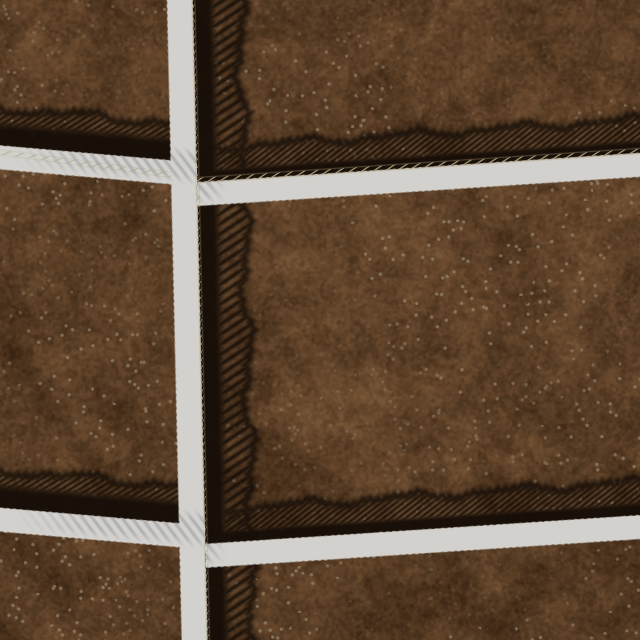
A WebGL 2 fragment shader for this texture:

```glsl
#version 300 es
precision highp float;
uniform vec2 u_resolution;
out vec4 fragColor;

const float TAU = 6.2831853;
const vec3 EARTH_DARK = vec3(0.22, 0.14, 0.07);
const vec3 EARTH_LIGHT = vec3(0.47, 0.335, 0.215);
const vec3 SHADOW = vec3(0.075, 0.045, 0.022);
const vec3 BAR = vec3(0.825, 0.82, 0.805);
const vec3 INK = vec3(0.59, 0.59, 0.61);
const vec3 THREAD = vec3(0.68, 0.62, 0.47);
const vec3 GRIT = vec3(0.61, 0.55, 0.46);
const float BAR_HALF = 0.0187;
const float POST_HALF = 0.0202;
const float ROW_HEIGHT = 0.566;

vec3 hash3(vec2 p) {
  vec3 q = fract(p.xyx * vec3(0.1031, 0.1030, 0.0973));
  q += dot(q, q.yxz + 33.33);
  return fract((q.xxy + q.yzz) * q.zyx);
}

// x: blended cell value, y: distance to the nearest point, z: its value
vec3 cellular(vec2 p) {
  vec2 cell = floor(p);
  float sum = 0.0, weight = 0.0, nearest = 9.0, value = 0.0;
  for (int j = -1; j <= 1; j++)
    for (int i = -1; i <= 1; i++) {
      vec2 id = cell + vec2(i, j);
      vec3 h = hash3(id + 57.0);
      float d = length(id + h.xy - p);
      float w = exp(-5.0 * d * d);
      sum += w * h.z;
      weight += w;
      if (d < nearest) { nearest = d; value = h.z; }
    }
  return vec3(sum / weight, nearest, value);
}

float layeredCells(vec2 p) {
  float total = 0.0, gain = 0.30;
  for (int i = 0; i < 5; i++) {
    total += gain * (cellular(p).x - 0.5);
    p = mat2(1.7, 1.3, -1.3, 1.7) * p + 11.3;
    gain *= 0.88;
  }
  return total;
}

float band(float d, float halfWidth, float soft) {
  return 1.0 - smoothstep(halfWidth - soft, halfWidth + soft, abs(d));
}

float stripes(float phase, float duty, float soft) {
  return band(fract(phase) - 0.5, duty * 0.5, soft);
}

// Solid shade at the bar, then slanted strokes up to a ragged rim
float hatchedShade(float d, float a, float solid, float rim, float period, float slant) {
  float saw = sin(a * 37.0) + 0.5 * sin(a * 74.0) + 0.3 * sin(a * 151.0);
  float edge = rim - 0.09 * rim * saw + 0.0015 * sin(a * TAU / period);
  float core = 1.0 - smoothstep(solid * 0.7, solid * 1.4, d);
  float reach = 1.0 - smoothstep(edge, edge + 0.014, d);
  float strokes = 0.66 * reach * stripes((a - slant * d) / period, 0.45, 0.2);
  float rimLine = 0.62 * exp(-pow((d - edge) / 0.007, 2.0));
  return step(0.0, d) * max(core * 0.93, max(strokes, rimLine) + 0.15 * reach);
}

// Thin rails joined by slanted stitches
float stitching(float d, float a, float period, float halfWidth, float soft) {
  float rails = band(abs(d) - halfWidth, 0.0007, soft);
  float ties = stripes((a - 1.7 * d) / period, 0.22, 0.1) * band(d, halfWidth, soft);
  return max(rails * 0.5, ties);
}

vec3 earth(vec2 p) {
  vec2 warped = p + 0.006 * sin(p.yx * 41.0 + 2.0 * sin(p * 23.0));
  float tone = 0.5 + 1.15 * layeredCells(warped * 7.0);
  float grain = cellular(p * 210.0).x - 0.5;
  vec3 color = mix(EARTH_DARK, EARTH_LIGHT, clamp(tone + 0.3 * grain, 0.0, 1.0));
  // Sparse pale grit, gathered in patches
  vec3 speck = cellular(p * 95.0);
  float patchy = smoothstep(0.35, 0.75, cellular(p * 6.0 + 4.0).x);
  float grit = step(0.86, speck.z) * (1.0 - smoothstep(0.12, 0.38, speck.y));
  return mix(color, GRIT, grit * (0.15 + 0.5 * patchy));
}

void main() {
  vec2 p = gl_FragCoord.xy / u_resolution;
  float soft = 1.1 / u_resolution.y;

  // Leaning post and beams that change slope behind it
  float s = p.x - (0.304 - 0.023 * p.y);
  bool right = s > POST_HALF;
  float beamY = right ? 0.697 + 0.066 * (p.x - 0.3125) : 0.754 - 0.087 * p.x;
  float level = p.y - beamY + 0.1;
  float t = mod(level, ROW_HEIGHT) - 0.1;
  float upper = step(0.0, level);

  // Shade beside the post and above each beam
  float beamShade = hatchedShade(t - BAR_HALF, p.x, right ? 0.018 : 0.034,
                                 right ? 0.052 : 0.058, 0.0125, 1.4);
  float postShade = hatchedShade(s - POST_HALF, p.y, 0.032, 0.073, 0.0155, 0.65);
  vec3 color = mix(earth(p), SHADOW, clamp(max(beamShade, postShade), 0.0, 0.95));

  // Pale bars with a slightly toothed edge
  float tooth = 0.0005 * sin(p.x * 620.0) * sin(p.y * 620.0);
  float beam = band(t, BAR_HALF + tooth, soft);
  float post = band(s, POST_HALF + tooth, soft);
  color = mix(color, BAR, max(beam, post));

  // Faint ink strokes around each crossing
  float inkZone = max(beam, post * band(t, 0.035, 0.01));
  inkZone *= smoothstep(0.0, 0.16, p.x) * (1.0 - smoothstep(0.32, 0.36, p.x));
  float ink = stripes((p.x + 0.8 * t) / 0.0165, 0.4, 0.18);
  color = mix(color, INK, 0.55 * inkZone * ink * smoothstep(-0.02, 0.0, t));

  // Thread on the upper beam and along the post
  float offset = right ? t - BAR_HALF - 0.003 : t - 0.008 + 0.045 * p.x;
  float beamThread = stitching(offset, p.x, 0.02, 0.0042, soft) * upper;
  beamThread *= right ? 0.9 : 0.5 * step(s, -POST_HALF);
  float postThread = 0.75 * stitching(s - POST_HALF - 0.001, p.y, 0.012, 0.0024, soft);
  color = mix(color, THREAD, max(beamThread, postThread));

  fragColor = vec4(color, 1.0);
}
```
